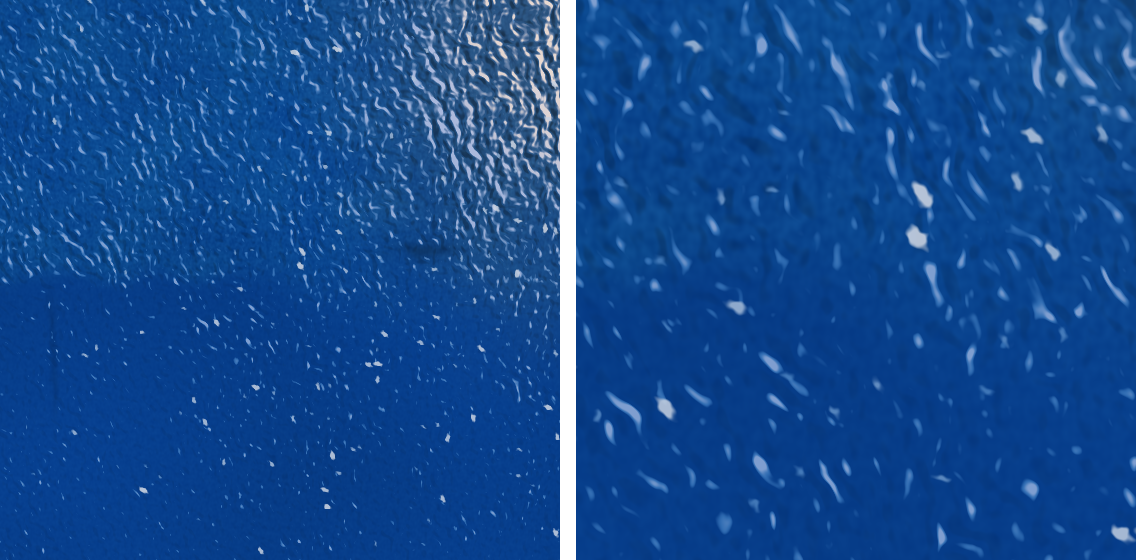
Left: the whole. Right: its middle third, enlarged.
Write a Shadertoy shader that draws this texture.

```glsl
// Glossy blue paint over a rough wall: a height field of leaning streaks is
// lit from the upper right. Its slope is cut by a threshold that falls towards
// the glare, so highlights grow from sparse flecks to dense pale ripples.

const vec3 DEEP_BLUE   = vec3(0.026, 0.243, 0.548);
const vec3 COAT_BLUE   = vec3(0.050, 0.305, 0.575);
const vec3 GLARE_BLUE  = vec3(0.190, 0.345, 0.510);
const vec3 SHEEN_BLUE  = vec3(0.220, 0.460, 0.730);
const vec3 SHEEN_GLARE = vec3(0.440, 0.530, 0.670);
const vec3 GLINT_COOL  = vec3(0.700, 0.750, 0.890);
const vec3 GLINT_WARM  = vec3(0.910, 0.850, 0.820);
const vec2 STREAK_FREQ = vec2(84.0, 31.0);
const vec2 PEBBLE_FREQ = vec2(80.0, 62.0);
const vec2 FINE_FREQ   = vec2(165.0, 90.0);
const vec2 LIGHT_STEP  = vec2(0.0031, 0.0021);
const vec2 GLARE_POS   = vec2(1.02, 0.98);
const float RELIEF     = 3.3;
const float LEAN       = 0.36;
const float SEAM_Y     = 0.505;
const float FLECK_GRID = 40.0;

vec2 hash2(vec2 p) {
    vec3 h = fract(p.xyx * vec3(0.1031, 0.1030, 0.0973));
    h += dot(h, h.yzx + 33.33);
    return fract((h.xx + h.yz) * h.zy);
}

float gradDot(vec2 cell, vec2 offset) {
    float a = 6.28318 * hash2(cell).x;
    return dot(vec2(cos(a), sin(a)), offset);
}

// Gradient noise, about -0.7 to 0.7
float noise(vec2 p) {
    vec2 i = floor(p), f = p - i;
    vec2 u = f * f * f * (f * (f * 6.0 - 15.0) + 10.0);
    vec2 e = vec2(1.0, 0.0);
    return mix(mix(gradDot(i, f), gradDot(i + e, f - e), u.x),
               mix(gradDot(i + e.yx, f - e.yx), gradDot(i + 1.0, f - 1.0), u.x), u.y);
}

// Paint relief: long leaning streaks on the coat, short pebbles below it
float height(vec2 p, float coat) {
    vec2 q = p;
    q.x += LEAN * p.y * (1.0 - 0.7 * p.x) + 0.025 * noise(p * 7.0);
    q += 0.008 * vec2(noise(p * 40.0 + 9.0), noise(p * 36.0 + 51.0));
    float streak = noise(q * STREAK_FREQ + 40.0);
    float pebble = noise(q * PEBBLE_FREQ + 130.0);
    float fine = noise(q * FINE_FREQ + 270.0);
    return mix(pebble, streak, 0.2 + 0.7 * coat) + 0.5 * fine;
}

// Scattered bright flecks: x is coverage, y is brightness
vec2 flecks(vec2 p) {
    vec2 home = floor(p * FLECK_GRID), best = vec2(0.0);
    for (int k = 0; k < 9; k++) {
        vec2 cell = home + vec2(k % 3, k / 3) - 1.0;
        vec2 pick = hash2(cell + 17.0), jitter = hash2(cell + 83.0);
        vec2 d = p - (cell + jitter) / FLECK_GRID;
        d += 0.0030 * vec2(noise(p * 170.0), noise(p * 170.0 + 60.0));
        float a = -0.2 - 1.4 * jitter.x;
        d = mat2(cos(a), -sin(a), sin(a), cos(a)) * d;
        float chance = 0.05 + 0.17 * smoothstep(0.1, 0.6, p.x) * smoothstep(0.0, 0.4, p.y);
        float size = mix(0.0020, 0.0050, pow(pick.y, 4.0));
        float r = length(d * vec2(0.6, 1.2));
        float cover = smoothstep(size + 0.0015, size - 0.0015, r) * step(pick.x, chance);
        if (cover > best.x) best = vec2(cover, 0.1 + 0.9 * pick.y * pick.y);
    }
    return best;
}

void mainImage(out vec4 fragColor, in vec2 fragCoord) {
    vec2 p = fragCoord / iResolution.y;

    // Regions: upper coat, its seam, the corner glare
    float patchy = noise(p * 6.0 + 3.0) + 0.5 * noise(p * 15.0 + 71.0);
    float edge = p.y - SEAM_Y - 0.02 * noise(p * vec2(14.0, 5.0));
    float soft = 0.025 + 0.13 * smoothstep(0.4, 0.7, p.x);
    float coat = smoothstep(-soft, soft, edge);
    float seam = exp(-pow(edge / 0.008, 2.0)) * smoothstep(0.6, 0.4, p.x);
    float reach = length((p - GLARE_POS) * vec2(1.25, 0.95));
    float glare = smoothstep(0.72, 0.10, reach + 0.10 * patchy);

    // Slope towards the light, roughly unit variance
    float slope = RELIEF * (height(p + LIGHT_STEP, coat) - height(p - LIGHT_STEP, coat));
    float lower = 2.05 - 0.55 * smoothstep(0.05, 0.5, p.y) * smoothstep(0.0, 0.6, p.x);
    float limit = mix(lower, 1.12, coat) - 1.0 * glare - 0.6 * seam + 0.6 * patchy;

    // Paint body with broad tone, grain and shaded slopes
    float grain = noise(p * vec2(210.0, 160.0)) + noise(p * 95.0);
    vec3 color = mix(DEEP_BLUE, COAT_BLUE, coat * (0.7 - 0.6 * patchy));
    color = mix(color, GLARE_BLUE, 0.9 * glare);
    color += vec3(0.014, 0.024, 0.024) * grain * (0.6 + coat);
    color *= 1.0 + 0.07 * noise(p * 3.0 + 20.0);
    color *= 1.0 - (0.06 + 0.10 * coat + 0.22 * glare) * smoothstep(0.2, 1.9, -slope);

    // Dent in the coat and a faint upright crease
    vec2 dent = (p - vec2(0.75, 0.553)) / vec2(0.05, 0.014) + 0.8 * noise(p * 30.0);
    float hollow = exp(-dot(dent, dent));
    float crease = exp(-pow((p.x - 0.095 + 0.012 * noise(p * 18.0)) / 0.006, 2.0));
    crease *= smoothstep(0.22, 0.32, p.y) * smoothstep(0.52, 0.42, p.y);
    color *= 1.0 - 0.25 * hollow - 0.10 * crease;
    limit += 1.5 * hollow;

    // Blue sheen, then pale glints on the steepest slopes
    vec3 glint = mix(GLINT_COOL, GLINT_WARM, smoothstep(0.65, 1.0, glare + 0.3 * patchy));
    float sheen = smoothstep(limit - 0.30, limit + 0.45, slope);
    float shine = smoothstep(limit + 0.30, limit + 1.15, slope);
    color = mix(color, mix(SHEEN_BLUE, SHEEN_GLARE, glare), 0.85 * sheen);
    color = mix(color, glint, shine * (0.6 + 0.4 * glare));

    vec2 fleck = flecks(p);
    color = mix(color, mix(SHEEN_BLUE, vec3(0.84, 0.86, 0.90), fleck.y), 0.85 * fleck.x);
    fragColor = vec4(clamp(color, 0.0, 1.0), 1.0);
}
```
